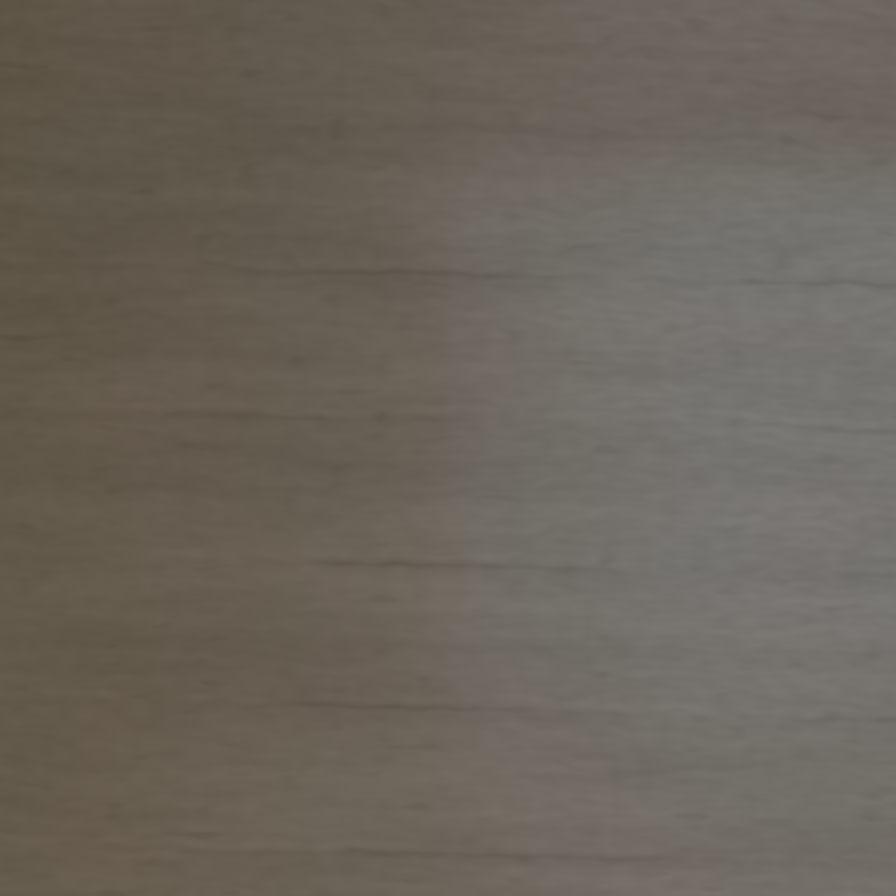
Reproduce this texture procedurally as a WebGL 2 fragment shader.

```glsl
#version 300 es
precision highp float;
// Dim, softly focused wooden boards lying almost level, with faint worn seams.
// Stretched gradient noise makes the grain; a cool sheen from the right is
// blended over a warm brown that deepens towards the left and the top.

uniform vec2 u_resolution;
out vec4 fragColor;

const vec3 OLIVE_BROWN = vec3(0.376, 0.340, 0.282);
const vec3 TAUPE = vec3(0.412, 0.376, 0.334);
const vec3 COOL_GREY = vec3(0.466, 0.460, 0.446);
const vec3 ROSE_TINT = vec3(0.009, -0.001, 0.001);

const float BOARD_HEIGHT = 0.162;
const float BOARD_OFFSET = 0.045;
const float BOARD_SLOPE = 0.022;
const float SEAM_WIDTH = 0.0032;
const float SEAM_DEPTH = 0.034;
const float HALO_WIDTH = 0.013;
const float HALO_DEPTH = 0.013;
const float LIP_HEIGHT = 0.014;
const float JOINT_DEPTH = 0.005;

const float BAND_DEPTH = 0.022;
const float STREAK_DEPTH = 0.017;
const float RIPPLE_DEPTH = 0.019;
const float MOTTLE_DEPTH = 0.009;
const float FLECK_DEPTH = 0.020;

float hash(vec2 p) {
    vec3 q = fract(p.xyx * vec3(0.1031, 0.1030, 0.0973));
    q += dot(q, q.yzx + 33.33);
    return fract((q.x + q.y) * q.z);
}

vec2 gradient(vec2 cell) {
    float angle = 6.2832 * hash(cell);
    return vec2(cos(angle), sin(angle));
}

// Gradient noise, roughly -0.7 to 0.7
float noise(vec2 p) {
    vec2 i = floor(p), f = p - i;
    vec2 w = f * f * f * (f * (f * 6.0 - 15.0) + 10.0);
    vec2 e = vec2(0.0, 1.0);
    float low = mix(dot(gradient(i), f),
                    dot(gradient(i + e.yx), f - e.yx), w.x);
    float high = mix(dot(gradient(i + e), f - e),
                     dot(gradient(i + e.yy), f - e.yy), w.x);
    return mix(low, high, w.y);
}

float bell(float x, float width) {
    return exp(-x * x / (width * width));
}

// Cool light: strongest right of centre, weaker near the top and bottom
float sheen(vec2 p) {
    float x = p.x + 0.03 * noise(p * vec2(2.0, 6.0) + 5.0);
    float across = 0.78 * smoothstep(0.32, 0.88, x)
                 + 0.22 * smoothstep(0.43, 0.57, x);
    float top = mix(1.0, 0.40, smoothstep(0.72, 0.88, p.y));
    float bottom = mix(0.55, 1.0, smoothstep(0.0, 0.38, p.y));
    return across * top * bottom;
}

// Grain in layers, from wide bands to short fine ripples
float grain(vec2 p, float light) {
    float bend = 0.008 * noise(p * vec2(4.0, 5.0))
               + 0.003 * noise(p * vec2(18.0, 12.0) + 7.0);
    vec2 q = vec2(p.x, p.y + BOARD_SLOPE * p.x + bend);
    float bands = noise(q * vec2(1.6, 13.0) + 11.0);
    float streaks = noise(q * vec2(5.0, 40.0) + 23.0)
                  + 0.5 * noise(q * vec2(13.0, 80.0) + 37.0);
    float ripples = noise(q * vec2(34.0, 125.0) + 51.0);
    float mottle = noise(q * vec2(48.0, 64.0) + 63.0);
    float fleck = smoothstep(0.30, 0.62, noise(q * vec2(20.0, 60.0) + 71.0));
    return BAND_DEPTH * bands + STREAK_DEPTH * streaks
         + RIPPLE_DEPTH * mix(0.5, 1.0, light) * ripples
         + MOTTLE_DEPTH * mottle - FLECK_DEPTH * fleck;
}

// Broken seams between boards, with a pale lip on one side
float seams(vec2 p) {
    float wobble = 0.006 * noise(p * vec2(5.0, 3.0) + 83.0)
                 + 0.004 * noise(p * vec2(26.0, 8.0) + 91.0);
    float y = p.y + BOARD_SLOPE * (p.x - 0.5) + wobble - BOARD_OFFSET;
    float row = floor(y / BOARD_HEIGHT + 0.5);
    float d = y - row * BOARD_HEIGHT;
    float wear = noise(vec2(p.x * 3.2, row * 7.3 + 2.6));
    float gaps = noise(vec2(p.x * 21.0, row * 5.7 + 0.4));
    float strength = smoothstep(-0.45, 0.5, wear + 0.6 * gaps)
                   * smoothstep(0.0, 0.45, p.x)
                   * mix(0.6, 1.0, hash(vec2(row, 3.0)))
                   * (1.0 - 0.7 * smoothstep(0.76, 0.84, p.y));
    float lip = bell(d - 0.009, 0.005) * (0.3 + 0.4 * hash(vec2(row, 9.0)))
              * (1.0 + gaps);
    float width = SEAM_WIDTH * (1.0 + 0.5 * gaps);
    float shade = -SEAM_DEPTH * strength * bell(d, width)
                - HALO_DEPTH * (0.3 + 0.7 * strength) * bell(d, HALO_WIDTH);

    // One barely visible end joint in each board
    float board = floor(y / BOARD_HEIGHT);
    float t = fract(y / BOARD_HEIGHT);
    float jointX = 0.15 + 0.75 * hash(vec2(board + 20.0, 4.0));
    float span = smoothstep(0.05, 0.3, t) * smoothstep(0.95, 0.6, t);
    float joint = bell(p.x - jointX, 0.005) * span;
    return shade + LIP_HEIGHT * lip - JOINT_DEPTH * joint;
}

void main() {
    vec2 p = gl_FragCoord.xy / u_resolution;
    float light = sheen(p);

    vec3 color = mix(OLIVE_BROWN, TAUPE, smoothstep(-0.05, 0.52, p.x));
    color *= 1.03 - 0.07 * smoothstep(0.1, 1.0, p.y);
    color = mix(color, COOL_GREY, light);
    color += ROSE_TINT * noise(p * vec2(4.0, 6.0) + 131.0);
    color += grain(p, light) + seams(p);

    fragColor = vec4(color, 1.0);
}
```
